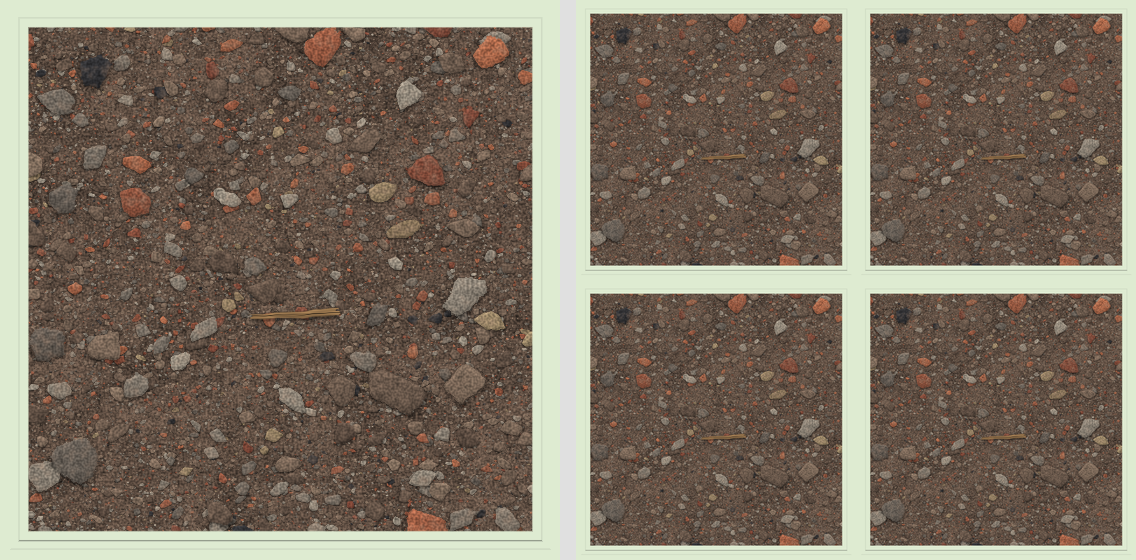
Left: one tile. Right: repeated 2 by 2.
A Shadertoy shader for this texture:

```glsl
// Framed bed of brown soil strewn with angular gravel, brick chips and one dry twig

vec3 hash(vec2 cell, float salt) {
    uvec3 v = uvec3(ivec3(cell, salt)) * 1664525u + 1013904223u;
    v.x += v.y * v.z; v.y += v.z * v.x; v.z += v.x * v.y;
    v ^= v >> 16u;
    v.x += v.y * v.z; v.y += v.z * v.x; v.z += v.x * v.y;
    return vec3(v >> 16u) / 65536.0;
}

float cornerSlope(vec2 cell, vec2 offset, vec2 freq) {
    float angle = 6.2832 * hash(mod(cell, freq), 90.0).x;
    return dot(vec2(cos(angle), sin(angle)), offset);
}

// Gradient noise that wraps over the unit square, about -0.7 to 0.7
float gradientNoise(vec2 uv, vec2 freq) {
    vec2 p = uv * freq, cell = floor(p), f = p - cell;
    vec2 w = f * f * f * (f * (f * 6.0 - 15.0) + 10.0);
    vec2 e = vec2(1, 0);
    return mix(
        mix(cornerSlope(cell, f, freq), cornerSlope(cell + e.xy, f - e.xy, freq), w.x),
        mix(cornerSlope(cell + e.yx, f - e.yx, freq), cornerSlope(cell + 1.0, f - 1.0, freq), w.x), w.y);
}

// Brown and grey rock, brick, straw-coloured flakes and a little coal
vec3 stoneColour(vec3 h) {
    if (h.x < 0.48) return mix(vec3(0.34, 0.28, 0.24), vec3(0.54, 0.46, 0.39), h.y);
    if (h.x < 0.82) return mix(vec3(0.38, 0.35, 0.32), vec3(0.63, 0.59, 0.53), h.y);
    if (h.x < 0.955) return mix(vec3(0.50, 0.28, 0.22), vec3(0.68, 0.41, 0.29), h.y);
    if (h.x < 0.98) return mix(vec3(0.50, 0.42, 0.32), vec3(0.64, 0.56, 0.43), h.y);
    return vec3(0.20, 0.20, 0.21);
}

// One layer of scattered stones; rough holds coarse, medium and fine noise
void scatterStones(inout vec3 col, vec2 uv, vec3 rough, float cells, float density, float size, float salt) {
    vec2 p = uv * cells, base = floor(p);
    float pixel = cells / iResolution.y;
    for (int j = 1; j >= -1; j--)
    for (int i = -1; i <= 1; i++) {
        vec2 id = base + vec2(i, j), cell = mod(id, cells);
        vec3 place = hash(cell, salt), form = hash(cell, salt + 1.0);
        if (place.z > density) continue;
        float radius = size * mix(0.5, 1.0, form.x * form.x);
        vec2 q = p - id - mix(vec2(0.1), vec2(0.9), place.xy);
        if (length(q) > radius * 1.7) continue;

        // Chipped polygon: gauge is 1 on the outline
        float turn = (form.y - 0.5) * 1.7;
        vec2 axis = vec2(cos(turn), sin(turn)), side = vec2(-axis.y, axis.x);
        vec2 local = vec2(dot(q, axis), dot(q, side) * mix(1.05, 1.8, form.z));
        float total = 0.0;
        vec2 slope = vec2(0);
        for (float k = 0.0; k < 7.0; k++) {
            vec3 facet = hash(cell, salt + 2.0 + k);
            float angle = 6.2832 * (k + 0.8 * facet.x) / 7.0;
            vec2 dir = vec2(cos(angle), sin(angle));
            float power = pow(max(dot(local, dir) / (radius * mix(0.58, 1.0, facet.y)), 0.0), 12.0);
            total += power;
            slope += power * (dir.x * axis + dir.y * side);
        }
        float gauge = pow(total + 1e-9, 1.0 / 12.0) + 0.16 * rough.y + 0.10 * rough.z;
        vec2 normal = slope / (length(slope) + 1e-6);

        // Contact shadow, deepest underneath
        col *= 1.0 - (0.30 - 0.24 * normal.y) * (1.0 - smoothstep(0.9, 1.35, gauge));

        // Lit from above, with pitted surface and patches of dust
        vec3 rock = stoneColour(hash(cell, salt + 12.0));
        rock = mix(rock, vec3(0.40, 0.33, 0.28), clamp(0.15 + 0.4 * rough.x + 0.6 * rough.y, 0.0, 0.6));
        float light = dot(normal, vec2(-0.25, 0.95)) * smoothstep(0.45, 1.0, gauge);
        rock *= 1.0 + 0.17 * light + 0.28 * rough.y + 0.42 * rough.z;
        float blur = 0.8 * pixel / radius;
        col = mix(col, rock, 1.0 - smoothstep(1.0 - blur, 1.0 + blur, gauge));
    }
}

// Split straw twig lying almost level
void drawTwig(inout vec3 col, vec2 uv) {
    vec2 q = uv - vec2(0.525, 0.438);
    q.y -= 0.06 * q.x + 0.004 * gradientNoise(uv, vec2(30, 8));
    float fibre = gradientNoise(uv, vec2(24, 320));
    float d = max(abs(q.x) - 0.077 - 0.012 * fibre, abs(q.y) - 0.0055 - 0.02 * q.x);
    col *= 1.0 - 0.35 * (1.0 - smoothstep(0.0, 0.005, d + 0.2 * q.y));
    vec3 straw = vec3(0.57, 0.44, 0.29) * (1.0 + 0.4 * fibre + 15.0 * q.y);
    straw *= 1.0 - 0.45 * (1.0 - smoothstep(0.0, 0.0015, abs(q.y + 0.02 * q.x)));
    float pixel = 1.0 / iResolution.y;
    col = mix(col, straw, 1.0 - smoothstep(-pixel, pixel, d));
}

void mainImage(out vec4 fragColor, in vec2 fragCoord) {
    vec2 uv = fragCoord / iResolution.xy;
    float pixel = 1.0 / iResolution.y;
    vec3 rough = vec3(
        gradientNoise(uv, vec2(13)) + 0.6 * gradientNoise(uv, vec2(5)),
        gradientNoise(uv, vec2(60)) + 0.6 * gradientNoise(uv, vec2(127)),
        gradientNoise(uv, vec2(240)));

    // Soil, then stones from grit to cobbles
    vec3 col = vec3(0.36, 0.295, 0.25) * (1.0 + 0.25 * rough.x + 0.25 * rough.y + 0.60 * rough.z);
    scatterStones(col, uv, rough, 150.0, 0.68, 0.52, 100.0);
    scatterStones(col, uv, rough, 80.0, 0.52, 0.54, 200.0);
    scatterStones(col, uv, rough, 44.0, 0.45, 0.54, 300.0);
    scatterStones(col, uv, rough, 26.0, 0.38, 0.52, 400.0);
    scatterStones(col, uv, rough, 15.0, 0.34, 0.52, 520.0);
    scatterStones(col, uv, rough, 9.0, 0.34, 0.52, 600.0);
    drawTwig(col, uv);

    // Pale mount with hairline borders, firmer along the bottom
    vec2 fromCentre = uv - vec2(0.5007, 0.5013);
    float edge = max(abs(fromCentre.x), abs(fromCentre.y)) - 0.4498;
    float bottom = step(abs(fromCentre.x), -fromCentre.y);
    float inner = 1.0 - smoothstep(0.0, 0.0005 + pixel, abs(edge - 0.017));
    float outer = 1.0 - smoothstep(0.0, 0.0005 + pixel, abs(edge - 0.032));
    vec3 mount = vec3(0.87, 0.92, 0.82) * (1.0 - inner * mix(0.08, 0.35, bottom) - 0.08 * outer * bottom);
    col = mix(col, mount, smoothstep(-pixel, pixel, edge));
    fragColor = vec4(col, 1.0);
}
```
